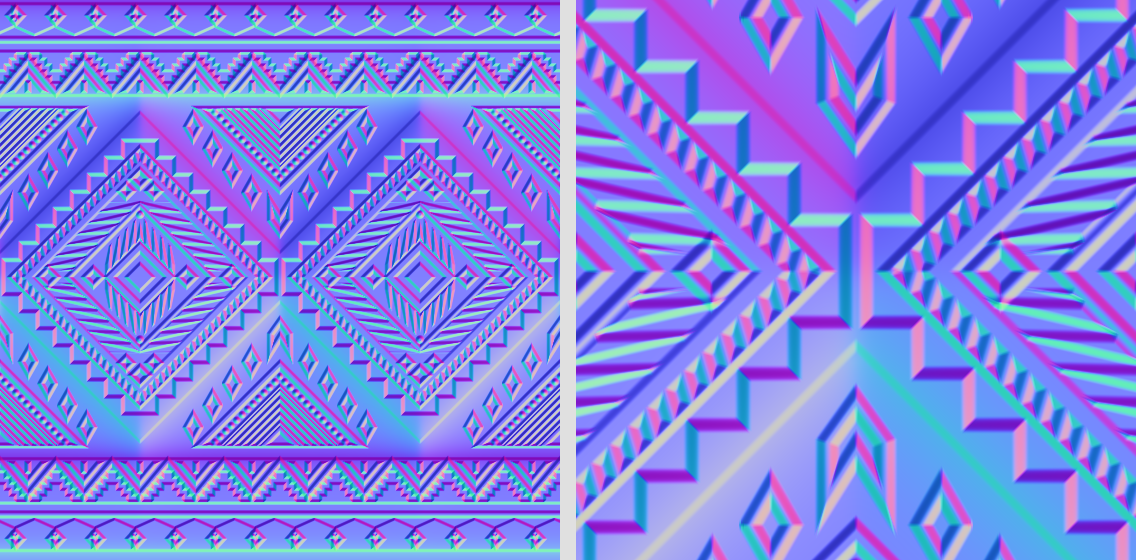
Left: the whole. Right: its middle third, enlarged.
Give the GLSL for this texture map, as a Shadertoy shader.

```glsl
// Tangent-space normal map of a woven tribal textile: two stepped diamonds with
// chevrons between them, framed by mirrored geometric borders. A height field is
// assembled from distance functions and its slopes are encoded as colour.

// Soft mask: 1 inside a shape, 0 outside.
float inside(float d) {
    return 1.0 - smoothstep(-2.4, 2.4, d);
}

// Broad rounded shoulder, rising where d is negative.
float shoulder(float d, float width) {
    return -sign(d) * width * (1.0 - exp(-abs(d) / width));
}

// Distance from the centre of the nearest repeat.
float repeatAbs(float x, float period) {
    return abs(mod(x, period) - 0.5 * period);
}

// Stepped pyramid in one quadrant, as a union of boxes.
float stairs(vec2 p, vec2 tread, int count) {
    float d = 1e4;
    for (int i = 0; i < count; i++) {
        vec2 q = p - tread * vec2(i + 1, count - i);
        d = min(d, max(q.x, q.y));
    }
    return d;
}

// Raised lozenge with a sunken core.
float lozenge(vec2 p, vec2 size) {
    p = abs(p) / size;
    float d = (p.x + p.y - 1.0) * size.x * size.y / length(size);
    return inside(d) - inside(d + 5.5);
}

// Outer frieze of beads, and inner frieze of stepped zigzags.
float borders(float x, float v) {
    float h = inside(abs(v - 348.5) - 26.5) + inside(abs(v - 279.5) - 30.5);

    // Beads, hanging pegs and a sunken zigzag
    float bead = mod(x + 6.0, 54.857) - 27.4;
    float peg = repeatAbs(x + 7.5, 54.857);
    h += lozenge(vec2(bead, v - 359.0), vec2(13.0, 14.0));
    h += inside(max(peg - 3.0, abs(v - 363.0) - 9.0));
    h += inside(length(vec2(peg, v - 353.0)) - 5.0) * 0.6;
    float zigzag = 344.0 - 0.45 * peg;
    h -= inside(max(v - zigzag, 329.0 - v));

    // Zigzag ridge with hanging stairs above and a stemmed peak below
    float a = repeatAbs(x, 76.8), t = v - 249.0;
    h += inside(abs(t - 50.0 + 1.2 * a) * 0.64 - 3.2);
    vec2 hang = vec2(38.4 - a, 58.0 - t);
    h -= inside(max(stairs(hang, vec2(7.0, 8.0), 5), t - 58.0));
    h += inside(max(stairs(hang, vec2(7.0, 8.0), 3), t - 58.0));
    h += inside(max(abs(t - 31.0 + 1.2 * a) * 0.64 - 2.8, 5.0 - t));
    h += inside(max(a - 2.8, abs(t - 12.0) - 7.0));
    return h;
}

// Chevron stack with leaves around it; w is measured from its axis.
float chevrons(float w, float v) {
    float k = w + 233.0 - v, s = w - 233.0 + v;
    float top = v - 233.0;
    float h = inside(max(top, (k - 118.0) * 0.707));
    h -= inside(max(top + 4.0, abs(k - 96.0) * 0.707 - 8.0));
    float dot = length(vec2(k - 96.0, repeatAbs(s, 15.0)) * 0.707) - 3.0;
    h += inside(max(dot, top + 4.0));
    float stripe = repeatAbs(k, 11.0) * 0.707 - 1.9;
    h -= inside(max(max(stripe, top + 3.0), abs(k - 55.0) * 0.707 - 18.0));
    h -= inside(max((k - 20.0) * 0.707, top + 4.0));

    // Row of leaves and the notched arrow at the point
    float i = clamp(round((w - 39.0) / 26.7), 0.0, 3.0);
    h += lozenge(vec2(w - 39.0 - 26.7 * i, v - 116.0 - 30.0 * i), vec2(12.5, 22.0));
    float arrow = max(w - 16.0, (55.0 + 1.4 * w - v) * 0.58);
    arrow = max(arrow, (v - 88.0 - 1.6 * w) * 0.53);
    return h + inside(arrow) - inside(arrow + 6.0);
}

// Nested diamond medallion in one quadrant.
float medallion(vec2 p) {
    float r = p.x + p.y;
    float h = inside((r - 180.0) * 0.707);
    h -= 1.45 * inside(0.7 * stairs(p, vec2(23.4), 8));

    // Slanted teeth along the rim
    float tooth = repeatAbs(p.x - 0.3 * p.y, 11.0) - 2.6;
    h -= 0.8 * inside(max(abs(r - 168.0) * 0.707 - 4.5, tooth));
    h -= 0.6 * inside((r - 146.0) * 0.707);

    // Tapered horizontal rays
    float ray = repeatAbs(p.y + 0.14 * p.x, 13.0) - 5.0 * (146.0 - r) / 42.0;
    ray = max(ray, abs(r - 123.0) * 0.707 - 14.0);
    h += inside(max(ray, abs(p.y - 56.0) - 46.0));

    // Inner frame, vertical spikes and core
    h += inside((r - 102.0) * 0.707) - inside((r - 94.0) * 0.707);
    float spike = repeatAbs(p.x + 0.1 * p.y, 10.0) - 4.4 * (84.0 - r) / 32.0;
    spike = max(spike, abs(r - 67.0) * 0.707 - 11.0);
    h += inside(max(spike, p.x - 46.0));
    h += inside((r - 48.0) * 0.707) - inside((r - 34.0) * 0.707) + inside((r - 19.0) * 0.707);

    // Lozenges at the corners
    h += lozenge(p - vec2(126, 0), vec2(16)) + lozenge(p - vec2(64, 0), vec2(15));
    h += lozenge(p - vec2(0, 135), vec2(15)) + lozenge(p - vec2(19, 118), vec2(12));
    return h + inside(length(p - vec2(0, 86)) - 4.0);
}

// Complete relief; the canvas is 768 design units wide.
float relief(vec2 p) {
    vec2 q = abs(vec2(mod(p.x, 384.0) - 192.0, p.y - 388.0));
    float h = borders(p.x, q.y) + chevrons(192.0 - q.x, q.y) + medallion(q);

    // Large diamond: crisp rim on a swell with rounded corners
    float rim = (q.x + q.y - 226.0) * 0.707;
    float roundX = 61.1 * acos(0.992 * cos(q.x / 61.1));
    float swell = (roundX + sqrt(q.y * q.y + 80.0) - 226.0) * 0.707;
    h = 5.8 * h + 2.6 * inside(rim) + 0.7 * shoulder(swell, 28.0);
    return h + 0.6 * shoulder(245.0 - q.y, 18.0) + 0.6 * shoulder(q.y - 378.0, 14.0);
}

void mainImage(out vec4 fragColor, in vec2 fragCoord) {
    vec2 p = fragCoord / iResolution.xy * 768.0;
    vec2 e = vec2(1.0, 0.0);
    vec2 slope = 0.5 * vec2(relief(p + e.xy) - relief(p - e.xy), relief(p + e.yx) - relief(p - e.yx));
    // Green points down the canvas
    vec3 normal = normalize(vec3(-slope.x, slope.y, 1.0));
    fragColor = vec4(0.5 + 0.5 * normal, 1.0);
}
```
